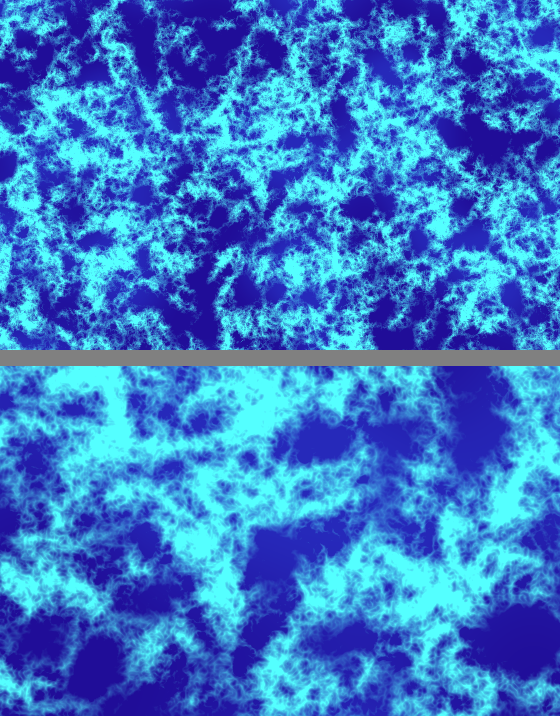
Top, the full canvas; bottom, a detail of the centre.
Give the GLSL for this texture, as a Shadertoy shader.

```glsl
// Electric cyan wisps over deep blue hollows, like glowing foam or plasma.
// Broad signed noise sets the clumps, folded noise octaves add round pits
// and fine filaments, and a clamped linear ramp turns the sum into colour.

const vec3 FLOOR_DARK = vec3(0.125, 0.050, 0.595);
const vec3 FLOOR_GLOW = vec3(0.150, 0.160, 0.730);
const vec3 WISP_CYAN  = vec3(0.33, 1.00, 1.00);

const float CLUMP_SCALE = 3.7;     // cells per canvas height
const float PATCH_SCALE = 10.0;
const float PIT_SCALE   = 10.5;
const float CLUMP_GAIN  = 0.30;
const float PATCH_GAIN  = 0.54;
const float PIT_GAIN    = 0.50;
const float DETAIL_GAIN = 0.46;    // first filament octave
const float DETAIL_FADE = 0.75;    // gain ratio between octaves
const float DETAIL_STEP = 1.8;     // scale ratio between octaves
const int   DETAIL_OCTAVES = 5;
const float BRIGHTNESS  = 0.415;
const float CONTRAST    = 0.41;

// Statistics of the gradient noise, used to give each layer unit variance
const float NOISE_DEV  = 0.216;
const float FOLD_MEAN  = 0.172;
const float FOLD_DEV   = 0.127;

// Unit gradient for a lattice point, from an integer hash
vec2 latticeGradient(vec2 cell) {
    uvec2 q = uvec2(ivec2(cell)) * uvec2(1597334677u, 3812015801u);
    uint h = (q.x ^ q.y) * 1597334677u;
    h = (h ^ (h >> 15)) * 2246822519u;
    h ^= h >> 13;
    float angle = float(h & 65535u) / 65536.0 * 6.28319;
    return vec2(cos(angle), sin(angle));
}

float gradientNoise(vec2 p) {
    vec2 cell = floor(p), f = p - cell;
    vec2 u = f * f * f * (f * (f * 6.0 - 15.0) + 10.0);
    vec2 e = vec2(0.0, 1.0);
    float a = dot(latticeGradient(cell), f);
    float b = dot(latticeGradient(cell + e.yx), f - e.yx);
    float c = dot(latticeGradient(cell + e.xy), f - e.xy);
    float d = dot(latticeGradient(cell + e.yy), f - e.yy);
    return mix(mix(a, b, u.x), mix(c, d, u.x), u.y);
}

// Signed noise with unit deviation
float swell(vec2 p) {
    return gradientNoise(p) / NOISE_DEV;
}

// Folded noise: sharp bright creases around round pits, zero mean
float crease(vec2 p) {
    return (FOLD_MEAN - abs(gradientNoise(p))) / FOLD_DEV;
}

// Turns a layer so that its lattice does not line up with the others
vec2 turned(vec2 p) {
    return mat2(0.8, 0.6, -0.6, 0.8) * p;
}

// Filament octaves, each turned and shifted to hide the lattice
float filaments(vec2 p) {
    float sum = 0.0, gain = DETAIL_GAIN;
    for (int i = 0; i < DETAIL_OCTAVES; i++) {
        p = turned(p) * DETAIL_STEP + 17.3;
        sum += gain * crease(p);
        gain *= DETAIL_FADE;
    }
    return sum;
}

void mainImage(out vec4 fragColor, in vec2 fragCoord) {
    vec2 p = fragCoord / iResolution.y;

    // Broad shapes
    float clump = swell(p * CLUMP_SCALE + 5.3);
    float coarse = CLUMP_GAIN * clump
                 + PATCH_GAIN * swell(turned(p) * PATCH_SCALE + 29.6)
                 + PIT_GAIN * crease(p * PIT_SCALE + 61.2);

    // Fine filaments die out inside the hollows
    float presence = mix(0.3, 1.1, smoothstep(-1.3, 0.1, coarse));
    float level = coarse + presence * filaments(p * PIT_SCALE);

    // Colour ramp above a floor that glows near the larger clumps
    float amount = clamp(BRIGHTNESS + CONTRAST * level, 0.0, 1.0);
    vec3 base = mix(FLOOR_DARK, FLOOR_GLOW, smoothstep(-1.6, 1.6, clump));
    fragColor = vec4(mix(base, WISP_CYAN, amount), 1.0);
}
```
